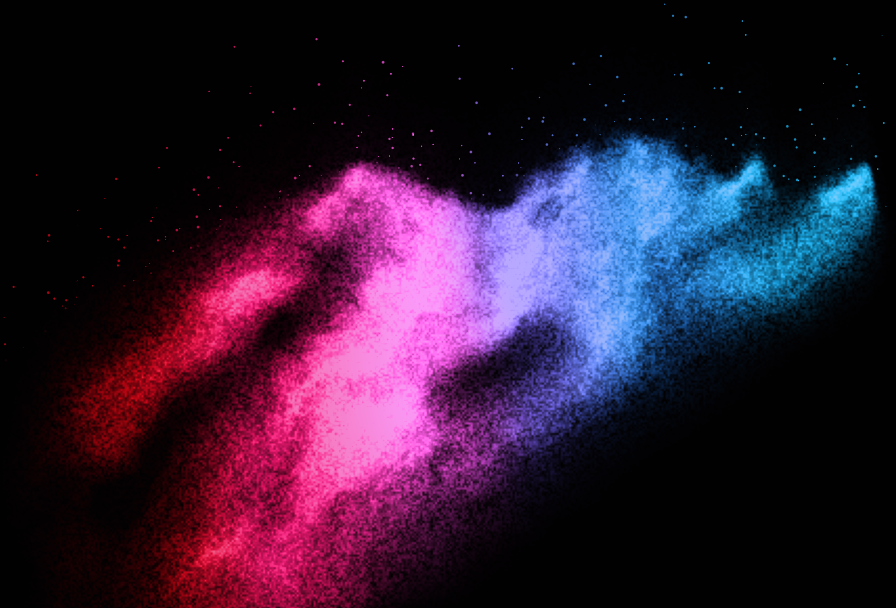
A WebGL 1 fragment shader for this background:

```glsl
precision highp float;
uniform vec2 u_resolution;

#define GRAIN_SCALE 290.0
#define GRAIN_CONTRAST 1.7
#define WARP 0.07
#define BASE_DUST 0.13
#define CLOUD_CONTRAST 0.95
#define SPECK_RADIUS 0.0034
#define RED vec3(0.80, 0.03, 0.10)
#define CRIMSON vec3(0.88, 0.09, 0.42)
#define ORCHID vec3(0.92, 0.34, 0.86)
#define VIOLET vec3(0.50, 0.43, 0.90)
#define AZURE vec3(0.20, 0.54, 0.87)
#define CYAN vec3(0.11, 0.67, 0.88)

float hash(vec2 p) {
  vec3 q = fract(p.xyx * 0.1031);
  q += dot(q, q.yzx + 33.33);
  return fract((q.x + q.y) * q.z);
}

float noise(vec2 p) {
  vec2 i = floor(p), f = fract(p);
  f = f * f * (3.0 - 2.0 * f);
  return mix(mix(hash(i), hash(i + vec2(1, 0)), f.x),
             mix(hash(i + vec2(0, 1)), hash(i + vec2(1, 1)), f.x), f.y);
}

float fbm(vec2 p) {
  float sum = 0.0, amp = 0.5;
  for (int i = 0; i < 5; i++) {
    sum += amp * noise(p);
    p = mat2(1.6, 1.2, -1.2, 1.6) * p + 7.3;
    amp *= 0.5;
  }
  return sum;
}

float ramp(float a, float b, float x) { return clamp((x - a) / (b - a), 0.0, 1.0); }

// Soft plume around the segment a-b
float plume(vec2 p, vec2 a, vec2 b, float width) {
  vec2 ab = b - a, ap = p - a;
  float d = length(ap - ab * clamp(dot(ap, ab) / dot(ab, ab), 0.0, 1.0)) / width;
  return exp(-d * d);
}

// Height of the jagged upper outline
float crest(float x) {
  return 0.42 + 0.32 * ramp(0.0, 0.584, x) - 0.07 * ramp(0.60, 0.77, x)
       + 0.105 * ramp(0.82, 0.97, x) - 0.055 * ramp(1.11, 1.17, x)
       + 0.03 * ramp(1.19, 1.235, x) - 0.065 * ramp(1.25, 1.28, x)
       + 0.055 * ramp(1.31, 1.42, x) - 0.13 * ramp(1.425, 1.465, x);
}

float plumes(vec2 p) {
  float d = BASE_DUST;
  // Red and pink side
  d += 0.66 * plume(p, vec2(0.60, 0.68), vec2(0.40, 0.50), 0.085);
  d += 0.56 * plume(p, vec2(0.40, 0.48), vec2(0.19, 0.28), 0.085);
  d += 0.55 * plume(p, vec2(0.60, 0.40), vec2(0.40, 0.10), 0.12);
  d += 0.70 * plume(p, vec2(0.71, 0.60), vec2(0.62, 0.32), 0.12);
  d += 0.25 * plume(p, vec2(0.66, 0.25), vec2(0.55, 0.05), 0.10);
  // Violet and blue side
  d += 0.45 * plume(p, vec2(0.86, 0.62), vec2(0.80, 0.50), 0.09);
  d += 0.42 * plume(p, vec2(0.95, 0.41), vec2(0.76, 0.24), 0.08);
  d += 0.60 * plume(p, vec2(1.00, 0.72), vec2(0.92, 0.52), 0.10);
  d += 0.52 * plume(p, vec2(1.11, 0.72), vec2(1.04, 0.47), 0.10);
  d += 0.45 * plume(p, vec2(1.24, 0.70), vec2(1.20, 0.52), 0.07);
  d += 0.72 * plume(p, vec2(1.42, 0.69), vec2(1.28, 0.52), 0.048);
  // Dark hollows
  d -= 0.62 * plume(p, vec2(0.56, 0.59), vec2(0.45, 0.46), 0.046);
  d -= 0.50 * plume(p, vec2(0.45, 0.46), vec2(0.18, 0.19), 0.050);
  d -= 0.50 * plume(p, vec2(0.91, 0.45), vec2(0.74, 0.36), 0.045);
  d -= 0.25 * plume(p, vec2(1.30, 0.68), vec2(1.27, 0.64), 0.040);
  return max(d, 0.0);
}

float ridges(vec2 p) {
  float r = plume(p, vec2(0.965, 0.76), vec2(0.83, 0.49), 0.016);
  r += 0.7 * plume(p, vec2(0.64, 0.60), vec2(0.60, 0.52), 0.022);
  r += 0.7 * plume(p, vec2(0.705, 0.36), vec2(0.68, 0.31), 0.018);
  r += plume(p, vec2(1.43, 0.71), vec2(1.37, 0.68), 0.016);
  r += plume(p, vec2(1.11, 0.77), vec2(1.06, 0.75), 0.018);
  r += 0.8 * plume(p, vec2(1.24, 0.73), vec2(1.20, 0.70), 0.018);
  r += 0.6 * plume(p, vec2(0.41, 0.13), vec2(0.35, 0.09), 0.012);
  return r;
}

vec3 powderColor(float h) {
  vec3 c = mix(RED, CRIMSON, smoothstep(0.20, 0.42, h));
  c = mix(c, ORCHID, smoothstep(0.42, 0.73, h));
  c = mix(c, VIOLET, smoothstep(0.72, 0.87, h));
  c = mix(c, AZURE, smoothstep(0.85, 1.07, h));
  return mix(c, CYAN, smoothstep(1.08, 1.35, h));
}

// Loose flecks, rarer with distance from the cloud
float flecks(vec2 p, float above) {
  float sum = 0.0;
  for (int i = 0; i < 3; i++) {
    float scale = 26.0 + 17.0 * float(i);
    vec2 cell = floor(p * scale), seed = cell + 41.0 * float(i);
    vec2 offset = 0.2 + 0.6 * vec2(hash(seed + 3.1), hash(seed + 8.7));
    float radius = SPECK_RADIUS * (0.35 + 0.65 * hash(seed + 5.3));
    float present = step(hash(seed), 0.30 * exp(-abs(above) * 13.0) + 0.004);
    float dist = length(p - (cell + offset) / scale);
    sum += present * (1.0 - smoothstep(radius * 0.3, radius, dist));
  }
  return sum;
}

void main() {
  vec2 p = gl_FragCoord.xy / u_resolution.y;
  vec2 along = vec2(dot(p, vec2(0.64, 0.77)), dot(p, vec2(-0.77, 0.64)));
  vec2 drift = vec2(fbm(p * 6.0), fbm(p * 6.0 + 19.0)) - 0.48;
  vec2 q = p + WARP * drift;
  float cloud = fbm(along * vec2(6.0, 13.0) + 3.0 * drift);

  // Outline: crisp crest on the right, dusty fade elsewhere
  float above = p.y - crest(p.x) - 0.06 * (fbm(p * 24.0) - 0.48);
  float softness = mix(0.17, 0.035, smoothstep(0.25, 0.62, p.x));
  float below = q.y - 0.1 - 0.69 * (q.x - 0.766);
  float body = 1.0 - smoothstep(-softness, 0.35 * softness, above);
  body *= smoothstep(-0.07, 0.15, below) * smoothstep(0.0, 0.28, q.x);
  body *= 1.0 - smoothstep(1.42, 1.47, p.x);

  float density = plumes(q) * (1.0 + CLOUD_CONTRAST * 2.0 * (cloud - 0.48));
  density += 0.45 * ridges(q) * smoothstep(0.25, 0.65, cloud);
  density *= body;
  float halo = exp(-max(above, 0.0) * 22.0) * smoothstep(0.05, 0.5, p.x);
  density += 0.07 * halo * smoothstep(-0.1, 0.12, below) * (1.0 - smoothstep(1.35, 1.5, p.x));

  // Grain grows sparse where the powder thins
  float grain = 0.65 * noise(p * GRAIN_SCALE) + 0.35 * noise(p * GRAIN_SCALE * 0.53 + 31.0);
  float thin = 1.0 - clamp(density, 0.0, 1.0);
  float lit = density * max(0.0, 1.0 + GRAIN_CONTRAST * (0.35 + 1.3 * thin) * (grain - 0.5));

  vec3 hue = powderColor(q.x - 0.15 * (0.5 - q.y));
  vec3 color = pow(hue, vec3(1.0 + 0.55 * thin)) * min(lit, 1.1);
  color = mix(color, vec3(0.93, 0.88, 1.0), 0.45 * smoothstep(0.9, 1.6, lit));
  color += hue * flecks(p, above) * smoothstep(-0.02, 0.03, above) * 0.8;
  gl_FragColor = vec4(color + vec3(0.006, 0.002, 0.006), 1.0);
}
```
